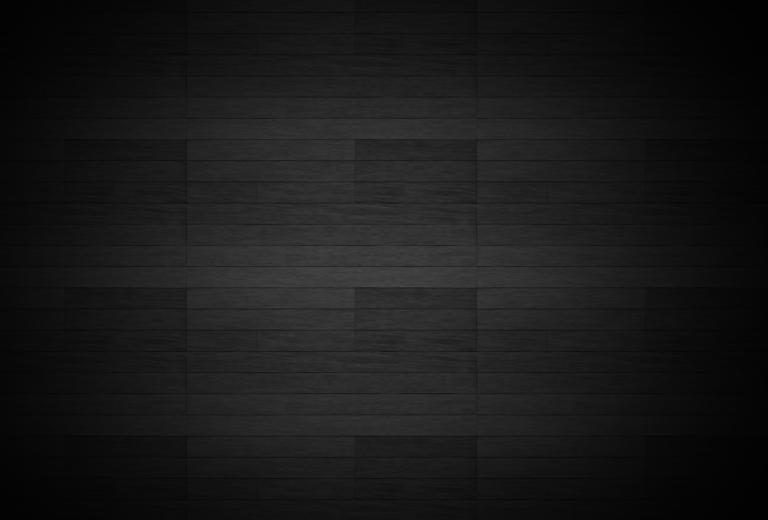
A Shadertoy shader for this texture:

```glsl
// Dark horizontal wood planks under a soft central glow.

float hash(vec2 p) {
    vec3 q = fract(vec3(p.xyx) * 0.1031);
    q += dot(q, q.yzx + 33.33);
    return fract((q.x + q.y) * q.z);
}

float noise(vec2 p) {
    vec2 i = floor(p), f = fract(p);
    f = f * f * (3.0 - 2.0 * f);
    return mix(mix(hash(i), hash(i + vec2(1, 0)), f.x),
               mix(hash(i + vec2(0, 1)), hash(i + vec2(1, 1)), f.x), f.y);
}

// Dark line around distance zero, softened by the pixel size
float groove(float dist, float halfWidth, float pixel) {
    return 1.0 - smoothstep(0.0, halfWidth + pixel, abs(dist));
}

// Fibres running along the board, bent by a slow warp
float woodGrain(vec2 p, float seed) {
    p.y += 0.007 * (noise(vec2(p.x * 9.0, p.y * 24.0) + seed) - 0.5);
    float broad = noise(p * vec2(11.0, 110.0) + seed * 3.7);
    float fibre = noise(p * vec2(32.0, 270.0) + seed * 7.1);
    float pores = noise(p * vec2(110.0, 380.0) + seed * 5.3);
    return 0.09 * (broad - 0.5) + 0.13 * (fibre - 0.5) + 0.15 * (pores - 0.5);
}

// Nested arches of a flat-sawn board
float archGrain(vec2 p, vec2 center) {
    vec2 d = (p - center) * vec2(0.32, 1.0);
    float rings = length(d) + 0.006 * noise(p * vec2(22.0, 60.0));
    return sin(rings * 1150.0) * exp(-dot(d, d) * 3500.0);
}

void mainImage(out vec4 fragColor, in vec2 fragCoord) {
    vec2 p = fragCoord / iResolution.y;
    float pixel = 1.0 / iResolution.y;

    // Repeating block of seven planks, measured from its upper left corner
    vec2 block = vec2(0.5585, 0.2852);
    float plankHeight = block.y / 7.0;
    vec2 local = mod(vec2(p.x - 0.3587, 0.7317 - p.y), block);
    float row = min(floor(local.y / plankHeight), 6.0);
    float across = local.y - row * plankHeight;

    // Tone of each plank left and right of its butt joint
    float leftTone[7] = float[7](1.06, 0.99, 0.95, 0.92, 0.98, 1.08, 1.16);
    float rightTone[7] = float[7](0.87, 0.95, 0.89, 0.91, 0.98, 1.08, 1.16);
    int plank = int(row);
    float joint = 0.58 * block.x;
    float rightPart = smoothstep(-pixel, pixel, local.x - joint);
    float tone = mix(leftTone[plank], rightTone[plank], rightPart);

    // The third plank has an additional short board
    float shortJoint = 0.243 * block.x;
    float isThird = 1.0 - step(0.5, abs(row - 2.0));
    tone *= 1.0 - 0.06 * isThird * (1.0 - smoothstep(-pixel, pixel, local.x - shortJoint));

    // Fine grain and broad stains; only the upper planks have a joint
    float jointed = step(row, 2.5);
    float seed = row * 13.0 + jointed * step(joint, local.x) * 5.0;
    float wood = tone + woodGrain(local, seed);
    wood += 0.07 * (noise(local * vec2(14.0, 35.0) + seed) - 0.5);

    // Slanted dark and pale streaks in the middle planks
    float streakRows = smoothstep(1.9, 2.2, local.y / plankHeight)
                     * (1.0 - smoothstep(3.6, 4.1, local.y / plankHeight));
    float slant = local.y - 0.085 * local.x + 0.003 * noise(local * vec2(25.0, 60.0));
    float streak = noise(vec2(local.x * 16.0, slant * 300.0));
    wood += streakRows * mix(0.10, 0.27, rightPart) * (streak - 0.52);

    // Arched figure in the sixth plank
    float isSixth = 1.0 - step(0.5, abs(row - 5.0));
    for (int i = 0; i < 3; i++) {
        vec2 center = vec2(joint + 0.015 + 0.057 * float(i), plankHeight * (5.45 + 0.2 * float(i % 2)));
        wood += 0.035 * isSixth * archGrain(local, center);
    }

    // Shaded board ends and a scuffed pale patch
    float endDistance = block.x - local.x;
    float upperRows = 1.0 - smoothstep(4.6, 5.0, local.y / plankHeight);
    wood *= 1.0 - 0.12 * upperRows * exp(-endDistance * 55.0);
    vec2 scuff = (local - vec2(block.x - 0.02, plankHeight * 4.0)) / vec2(0.016, 0.05);
    wood += 0.12 * exp(-dot(scuff, scuff)) * noise(local * vec2(90.0, 140.0));

    // Thin long seams of uneven depth
    float seamDistance = min(across, plankHeight - across);
    float nearestSeam = floor(local.y / plankHeight + 0.5);
    float depth = 0.16 + 0.28 * noise(vec2(local.x * 26.0, nearestSeam * 7.0));
    wood *= 1.0 - depth * groove(seamDistance, 0.0003, pixel);

    // Faint, broken butt joints
    float wear = noise(vec2(local.y * 70.0, 3.0));
    wood *= 1.0 - 0.24 * wear * groove(min(local.x, endDistance), 0.0004, pixel);
    wood *= 1.0 - 0.22 * jointed * wear * groove(local.x - joint, 0.0003, pixel);
    wood *= 1.0 - 0.14 * isThird * groove(local.x - shortJoint, 0.0003, pixel);

    // Elliptical light falling off towards black corners
    vec2 fromLight = (p - vec2(0.705, 0.49)) * vec2(0.93, 1.05);
    float r2 = dot(fromLight, fromLight);
    float light = 0.208 * exp(-r2 / 0.32 - 2.5 * r2 * r2);
    fragColor = vec4(vec3(light * wood + 0.003), 1.0);
}
```
